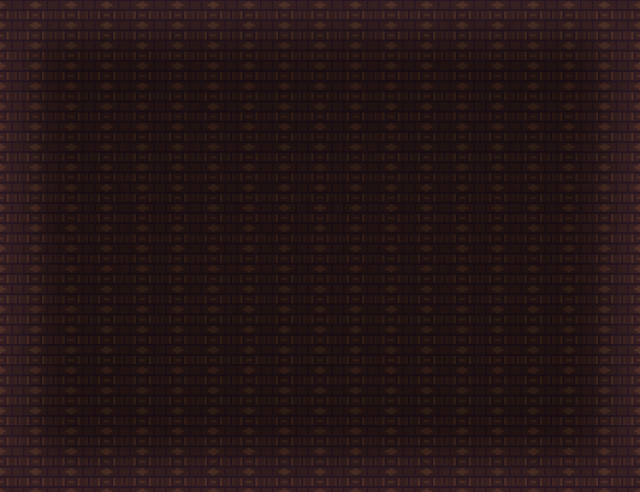
Give the GLSL for this pattern, as a Shadertoy shader.

```glsl
// Dark brick wall of two alternating courses: one carries stepped crosses,
// the other small dashed bricks flanked by lit ends. Each course is mirrored
// about its motif on a fine art grid; a soft glow lifts the canvas border.

float hash(vec2 p) {
    return fract(sin(dot(p, vec2(127.1, 311.7))) * 43758.5453);
}

// Antialiased coverage of a centred rectangle; blur is one pixel wide
float box(vec2 p, vec2 halfSize, float blur) {
    vec2 c = clamp((halfSize - abs(p)) / blur + 0.5, 0.0, 1.0);
    return c.x * c.y;
}

// Stepped cross built from three overlapping bars
float steppedCross(vec2 p, float blur) {
    float wide = box(p, vec2(5.0, 1.0), blur);
    float middle = box(p, vec2(3.0, 2.0), blur);
    float tall = box(p, vec2(1.5, 3.2), blur);
    return max(wide, max(middle, tall));
}

// Bright border, rounded toward the corners
float borderGlow(vec2 uv) {
    float aspect = iResolution.x / iResolution.y;
    vec2 halfSize = 0.5 * vec2(aspect, 1.0);
    vec2 q = abs(uv - 0.5) * vec2(aspect, 1.0) - halfSize + 0.16;
    float d = length(max(q, 0.0)) + min(max(q.x, q.y), 0.0) - 0.16;
    return smoothstep(-0.15, 0.01, d);
}

void mainImage(out vec4 fragColor, in vec2 fragCoord) {
    vec2 uv = fragCoord / iResolution.xy;

    // 18 motifs across, 48.5 courses down; a cell is 32 by 9 art units
    vec2 grid = vec2(uv.x * 18.0 + 0.5, (1.0 - uv.y) * 48.5);
    vec2 cell = floor(grid);
    vec2 p = (fract(grid) - 0.5) * vec2(32.0, 9.0);
    vec2 m = vec2(abs(p.x), p.y);
    float blur = 576.0 / iResolution.x;

    float brick, light;
    if (mod(cell.y, 2.0) < 0.5) {
        // Cross course: long decorated brick, short plain brick
        brick = box(p, vec2(10.0, 3.5), blur)
              + box(m - vec2(16.0, 0.0), vec2(4.6, 3.5), blur);
        light = 0.9 * steppedCross(p, blur);
    } else {
        // Dash course: small centre brick between two with lit ends
        brick = box(p, vec2(4.4, 3.5), blur)
              + box(m - vec2(10.5, 0.0), vec2(4.7, 3.5), blur);
        light = 0.8 * box(p, vec2(2.5, 1.0), blur)
              + 0.9 * box(m - vec2(6.8, 0.0), vec2(1.0, 3.5), blur)
              + 0.4 * box(m - vec2(14.2, 0.0), vec2(1.0, 3.5), blur);
    }

    // Slight change of warmth and brightness from motif to motif
    float tone = hash(cell) - 0.5;
    float warmth = hash(vec2(cell.y, 7.0)) - 0.5;
    vec3 brickColor = vec3(0.128, 0.072, 0.068) * (1.0 + 0.08 * tone);
    vec3 lightColor = vec3(0.19, 0.115, 0.085) + warmth * vec3(0.012, -0.012, 0.0);

    vec3 color = mix(vec3(0.09, 0.05, 0.07), brickColor, min(brick, 1.0));
    color = mix(color, lightColor, light);

    float glow = borderGlow(uv);
    color = color * (1.0 + 0.55 * glow) + vec3(0.02, 0.015, 0.025) * glow;
    fragColor = vec4(color, 1.0);
}
```
